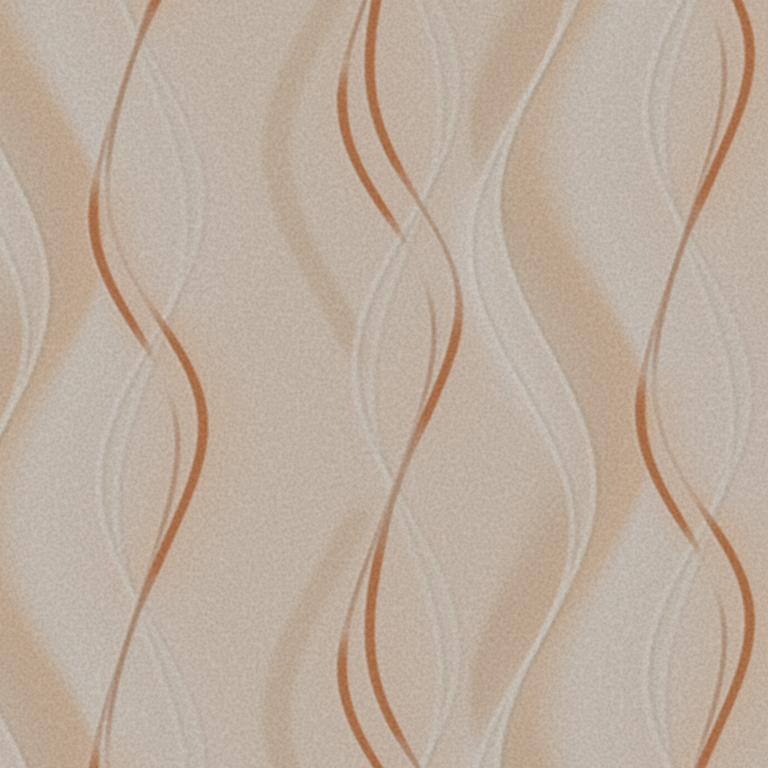
A WebGL 2 fragment shader for this pattern:

```glsl
#version 300 es
precision highp float;
uniform vec2 u_resolution;
out vec4 fragColor;

const float TAU = 6.2831853;
const float PERIOD = 0.738;
const vec2 TILE = vec2(0.712, 0.254);

float wave(float y, float start) { return cos(TAU * (y - start) / PERIOD); }

float stroke(float d, float halfWidth) {
  float soft = 0.0022 + 0.5 / u_resolution.y;
  return 1.0 - smoothstep(halfWidth - soft, halfWidth + soft, abs(d));
}

float span(float t, float from, float to) {
  return smoothstep(from, from + 0.12, t) * (1.0 - smoothstep(to - 0.1, to, t));
}

vec2 hash2(vec2 p) {
  vec3 q = fract(p.xyx * vec3(0.1031, 0.1030, 0.0973));
  q += dot(q, q.yzx + 33.33);
  return fract((q.xx + q.yz) * q.zy);
}

float cellular(vec2 p) {
  vec2 cell = floor(p);
  float nearest = 2.0;
  for (int j = -1; j <= 1; j++)
    for (int i = -1; i <= 1; i++) {
      vec2 c = cell + vec2(i, j);
      nearest = min(nearest, distance(p, c + hash2(c)));
    }
  return nearest;
}

// Wavy colour fields behind the ribbons
vec3 shadeFields(vec3 col, vec2 p) {
  vec3 sand = vec3(0.715, 0.63, 0.545);
  float leftWave = wave(p.y, 0.17);
  float left = p.x - (0.677 - 0.065 * leftWave);
  vec2 q = p - TILE;
  float rightWave = wave(q.y, 0.306);
  float right = q.x - (0.0755 + 0.0625 * rightWave);
  float soft = 0.036 - 0.028 * leftWave;
  float rightSoft = 0.026 - 0.019 * rightWave;
  float field = smoothstep(-soft, soft, left) * (1.0 - smoothstep(-rightSoft, rightSoft, right));
  vec3 warmSand = mix(sand, vec3(0.75, 0.65, 0.555), smoothstep(0.0, 0.13, left));
  col = mix(col, warmSand, 0.88 * field);

  float edgeWave = wave(p.y, 0.306);
  float edge = p.x - (0.0755 + 0.0625 * edgeWave);
  float edgeSoft = 0.026 - 0.019 * edgeWave;
  float silver = smoothstep(-edgeSoft, edgeSoft, edge) * exp(-max(edge, 0.0) / 0.12);
  col = mix(col, vec3(0.75, 0.725, 0.695), 0.9 * silver);

  float bandWave = wave(p.y, 0.195);
  float band = p.x - (0.406 - 0.065 * bandWave);
  float bandMask = smoothstep(-0.008, 0.009, band) * (1.0 - smoothstep(0.028, 0.048, band));
  return mix(col, sand, 0.65 * bandMask * smoothstep(-0.85, -0.5, bandWave));
}

// Raised pale thread with a shadow on its right
vec3 paleThread(vec3 col, float d, float strength) {
  col = mix(col, vec3(0.62, 0.57, 0.51), 0.5 * strength * stroke(d - 0.007, 0.0035));
  return mix(col, vec3(0.79, 0.77, 0.74), strength * stroke(d, 0.004));
}

vec3 copperThread(vec3 col, float d, float bright, float thin) {
  vec3 copper = mix(vec3(0.64, 0.51, 0.42), vec3(0.645, 0.41, 0.26), bright);
  float halfWidth = 0.0032 + 0.0032 * bright;
  float light = stroke(d + halfWidth + 0.003, 0.0025);
  col = mix(col, vec3(0.79, 0.74, 0.69), 0.4 * max(bright, thin) * light);
  return mix(col, copper, max(0.94 * bright, thin) * stroke(d, halfWidth));
}

// Two copper threads twisted around a pale pair
vec3 twist(vec3 col, vec2 p, bool doubled) {
  float t = fract((p.y - 0.26) / PERIOD + 0.2) - 0.2;
  float a = TAU * t;
  float outer = p.x - (0.195 + 0.067 * cos(a));
  float inner = p.x - (0.195 + 0.045 * cos(a - 0.25));
  float d = p.x - (0.1895 - 0.058 * cos(a + 0.29 * (1.0 - cos(a))));
  float gap = doubled ? 0.014 + 0.012 * sin(a + 0.35) : 0.0105 + 0.0095 * sin(a - 0.15);
  float merged = 0.8 * max(smoothstep(0.6, 0.7, t), 1.0 - smoothstep(-0.1, 0.02, t));
  float firstBright = span(t, -0.09, 0.31);
  float secondBright = doubled
    ? max(max(span(t, -0.27, 0.23), span(t - 1.0, -0.27, 0.23)), span(t, 0.33, 0.68))
    : span(t, 0.14, 0.74);
  float firstThin = max(0.75 * span(t, 0.31, 0.76), merged);
  float secondThin = max(doubled ? 0.7 : 0.3, merged);

  // Warm bloom and the veil between the pale pair
  float heat = firstBright * exp(-pow(d + gap - 0.02, 2.0) / 0.0016)
             + secondBright * exp(-pow(d - gap, 2.0) / 0.0022);
  col = mix(col, vec3(0.765, 0.655, 0.565), (doubled ? 0.22 : 0.55) * min(heat, 1.0));
  float veil = 1.0 - smoothstep(-0.0002, 0.0002, outer * inner);
  col = mix(col, vec3(0.735, 0.71, 0.66), 0.45 * veil);
  col = paleThread(col, inner, 0.3);
  col = paleThread(col, outer, 0.38 - 0.12 * cos(a + 0.6));

  col = copperThread(col, d + gap, firstBright, firstThin);
  return copperThread(col, d - gap, secondBright, secondThin);
}

// Wide white ribbon between the twists
vec3 whiteRibbon(vec3 col, vec2 p) {
  float a = p.x - (0.678 - 0.067 * wave(p.y, 0.32));
  float b = p.x - (0.71 - 0.0625 * wave(p.y, 0.265));
  float inside = smoothstep(-0.006, 0.008, a) * (1.0 - smoothstep(-0.008, 0.006, b));
  col = mix(col, vec3(0.755, 0.72, 0.685), 0.6 * inside);
  float haze = exp(-a * a / 0.0006) * (0.5 + 0.5 * wave(p.y, 0.38));
  col = mix(col, vec3(0.765, 0.75, 0.73), 0.65 * haze);
  return paleThread(paleThread(col, a, 0.5), b, 0.6);
}

void main() {
  vec2 p = gl_FragCoord.xy / u_resolution;
  p.y = 1.0 - p.y;
  vec3 col = vec3(0.748, 0.692, 0.638);
  for (int k = -1; k <= 1; k++) col = shadeFields(col, p - float(k) * TILE);
  for (int k = -1; k <= 1; k++) {
    vec2 q = p - float(k) * TILE;
    col = whiteRibbon(col, q);
    col = twist(col, q, false);
    col = twist(col, q - vec2(0.333, -0.15), true);
  }
  // Stippled paper from two crossed cell layers
  col += 0.05 * (cellular(p * 173.0) - cellular(mat2(0.8, 0.6, -0.6, 0.8) * p * 231.0 + 300.0));
  fragColor = vec4(col, 1.0);
}
```
